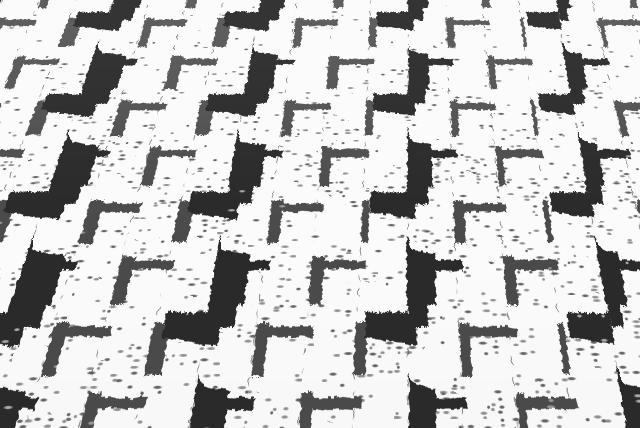
Write a Shadertoy shader that draws this pattern.

```glsl
// Sunlit wall of stepped pale blocks seen in perspective, with hard shadows.
// Each repeat is one heavy stepped shadow, its tail and two thin hooks, built
// from wrapped boxes on a tilted plane; layered sines and cells add the wear.

const float HORIZON = 2.051;      // height of the vanishing line above the top
const float CENTRE_X = 0.953;     // upright column, in canvas heights
const float COLUMN_WIDTH = 0.168; // repeat width per unit of depth
const float ROW_SCALE = 24.72;    // row density of the tilted plane
const float ROW_SHIFT = 11.434;
const vec2 METRIC = vec2(1.0, 0.57); // makes plane distances nearly even
const float SIZE_VARIATION = 0.014;
const float ROUGHNESS = 0.006;
const float SPECK_AMOUNT = 0.26;
const float JOINT_STRENGTH = 0.42;
const vec3 PAPER = vec3(0.985);
const vec3 DEEP_SHADOW = vec3(0.165);
const vec3 THIN_SHADOW = vec3(0.29);

float hash(vec2 p) {
    return fract(sin(dot(p, vec2(127.1, 311.7))) * 4375.85);
}

float layeredSines(vec2 p) {
    return (sin(p.x * 3.1 + 2.0 * sin(p.y * 2.3))
          + sin(p.y * 4.7 + 1.7 * sin(p.x * 3.9))
          + sin(dot(p, vec2(7.3, -5.9)))) / 3.0;
}

// Signed distance to a box repeated once per unit cell, slightly varied.
float repeatedBox(vec2 p, vec2 low, vec2 high) {
    vec2 d = p - 0.5 * (low + high);
    vec2 id = round(d);
    vec2 vary = vec2(hash(id + low), hash(id + high.yx + 7.0)) - 0.5;
    vec2 edge = abs(d - id) - 0.5 * (high - low) - SIZE_VARIATION * vary;
    edge *= METRIC;
    return max(edge.x, edge.y);
}

// Stepped shadow: body, side arm, two steps and a slanted foot.
float heavyShadow(vec2 p) {
    float width = 0.14 - 0.035 * p.x;
    vec2 local = p - floor(p + vec2(0.5, 0.2));
    float spike = 0.12 * exp(-max(local.x, 0.0) / 0.01);
    float top = 0.05 + 0.25 * local.x - spike;
    float body = repeatedBox(p, vec2(0.0, -0.1), vec2(width, 0.49));
    body = max(body, (top - local.y) * METRIC.y);
    float arm = repeatedBox(p, vec2(0.04, 0.143), vec2(0.28, 0.213));
    float shelf = repeatedBox(p, vec2(0.0, 0.44), vec2(width - 0.03, 0.655));
    float foot = repeatedBox(p, vec2(-0.21, 0.545), vec2(width - 0.095, 0.79));
    foot = max(foot, (local.y - 0.777 - 0.24 * local.x) * METRIC.y);
    return min(min(body, arm), min(shelf, foot));
}

// Hook: a thin bar with an upright hanging from its left end.
float hook(vec2 p, vec2 corner) {
    float width = 0.052 - 0.008 * p.x;
    float bar = repeatedBox(p, corner, corner + vec2(0.28, 0.073));
    float upright = repeatedBox(p, corner - vec2(0.0, 0.03), corner + vec2(width, 0.35));
    return min(bar, upright);
}

float thinShadow(vec2 p) {
    float tailWidth = clamp(0.045 - 0.03 * p.x, 0.018, 0.1);
    float tail = repeatedBox(p, vec2(-0.255, 0.62), vec2(tailWidth - 0.255, 0.99));
    return min(tail, min(hook(p, vec2(-0.496, 0.138)), hook(p, vec2(-0.745, 0.65))));
}

// Scattered flat flecks, one at most in each cell.
float specks(vec2 p, vec2 grid, float amount, float soft) {
    vec2 q = p * grid;
    vec2 id = floor(q);
    vec2 centre = 0.3 + 0.4 * vec2(hash(id + 3.1), hash(id + 8.7));
    vec2 size = vec2(0.006 + 0.013 * hash(id + 5.3), 0.010);
    vec2 d = (fract(q) - centre) / grid;
    float dist = (length(d / size) - 1.0) * 0.006;
    return step(hash(id), amount) * (1.0 - smoothstep(-soft, soft, dist));
}

void mainImage(out vec4 fragColor, in vec2 fragCoord) {
    vec2 canvas = fragCoord / iResolution.y;
    float down = 1.0 - canvas.y;

    // Tilted plane: one unit per repeat across and down
    float depth = down + HORIZON;
    vec2 plane = vec2((canvas.x - CENTRE_X) / (COLUMN_WIDTH * depth),
                      ROW_SHIFT - ROW_SCALE / depth);
    float soft = 0.7 / (iResolution.y * COLUMN_WIDTH * depth);

    // Ragged edges
    vec2 rough = plane;
    rough.x += ROUGHNESS * layeredSines(plane.yx * vec2(13.0, 5.0));
    rough.y += ROUGHNESS * layeredSines(plane * vec2(11.0, 4.0));
    rough.y += 3.0 * ROUGHNESS * (hash(floor(plane * vec2(75.0, 6.0))) - 0.5);
    rough.x += ROUGHNESS * (hash(floor(plane * vec2(6.0, 60.0))) - 0.5);

    // Paper with broken joints between blocks
    vec3 color = PAPER - 0.012 * smoothstep(0.5, 1.0, down);
    float jointDist = abs(fract(rough.x * 4.0 + 0.5) - 0.5) / 4.0;
    float broken = smoothstep(0.0, 0.5, layeredSines(plane * vec2(5.0, 9.0)));
    float joint = 1.0 - smoothstep(0.0, 0.002 + soft, jointDist);
    color -= JOINT_STRENGTH * joint * broken;

    // Flecks gather in patches and fade with distance
    float patches = 0.6 + 0.7 * layeredSines(plane * vec2(1.7, 2.1));
    float amount = SPECK_AMOUNT * max(patches, 0.12) * smoothstep(-0.05, 0.45, down);
    float flecks = max(specks(plane, vec2(15.0, 23.0), amount, soft),
                       0.7 * specks(plane + 0.37, vec2(23.0, 37.0), 0.6 * amount, soft));
    color = mix(color, vec3(0.25), 0.8 * flecks);

    // Shadows, paler toward the top
    float haze = 0.08 * (1.0 - smoothstep(0.0, 0.6, down));
    float chips = specks(plane + 0.71, vec2(17.0, 27.0), 0.03 * down, soft);
    float thin = 1.0 - smoothstep(-soft, soft, thinShadow(rough));
    float heavy = 1.0 - smoothstep(-soft, soft, heavyShadow(rough));
    color = mix(color, THIN_SHADOW + haze + 0.3 * chips, thin);
    color = mix(color, DEEP_SHADOW + 0.5 * haze + 0.5 * chips, heavy);
    fragColor = vec4(color, 1.0);
}
```
